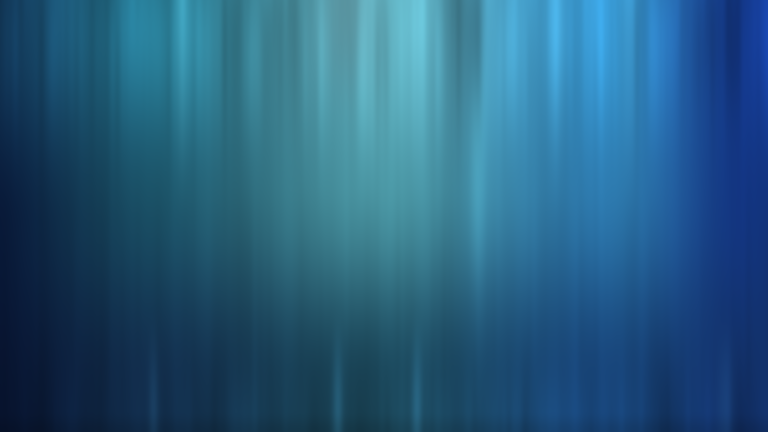
Give the GLSL for this background, as a Shadertoy shader.

```glsl
// Curtain of soft vertical light streaks, teal in the centre and navy at the sides.
// Three horizontal colour ramps are blended by height, then brightened and darkened
// by stretched value noise and a few wider beams.

float hash(vec2 p) {
    return fract(sin(dot(p, vec2(127.1, 311.7))) * 43758.5453);
}

float noise(vec2 p) {
    vec2 i = floor(p), f = fract(p);
    f = f * f * (3.0 - 2.0 * f);
    return mix(mix(hash(i), hash(i + vec2(1, 0)), f.x),
               mix(hash(i + vec2(0, 1)), hash(i + vec2(1, 1)), f.x), f.y);
}

// Five colours across the width, joined smoothly
vec3 ramp(float x, vec3 left, vec3 midLeft, vec3 centre, vec3 midRight, vec3 right) {
    vec3 c = mix(left, midLeft, smoothstep(-0.04, 0.22, x));
    c = mix(c, centre, smoothstep(0.18, 0.49, x));
    c = mix(c, midRight, smoothstep(0.50, 0.80, x));
    return mix(c, right, smoothstep(0.80, 0.97, x));
}

// Octaves of noise, narrow in x and long in y, centred on zero
float streaks(vec2 uv) {
    float sum = 0.0, amp = 0.5, freq = 22.0;
    for (int i = 0; i < 4; i++) {
        sum += amp * (noise(vec2(uv.x * freq + 7.3 * float(i), uv.y * 2.2 + 3.1 * float(i))) - 0.5);
        freq *= 1.9;
        amp *= 0.72;
    }
    return sum;
}

// Soft vertical beam at x
float beam(float x, float at, float width) {
    float d = (x - at) / width;
    return exp(-d * d);
}

void mainImage(out vec4 fragColor, in vec2 fragCoord) {
    vec2 uv = fragCoord / iResolution.xy;
    float x = uv.x, y = uv.y;

    // Base colours by height
    vec3 low = ramp(x, vec3(0.03, 0.08, 0.20), vec3(0.07, 0.18, 0.30), vec3(0.11, 0.29, 0.37),
                    vec3(0.09, 0.26, 0.46), vec3(0.07, 0.19, 0.41));
    vec3 middle = ramp(x, vec3(0.03, 0.09, 0.22), vec3(0.10, 0.31, 0.39), vec3(0.28, 0.57, 0.62),
                       vec3(0.17, 0.46, 0.66), vec3(0.07, 0.20, 0.49));
    vec3 high = ramp(x, vec3(0.07, 0.22, 0.36), vec3(0.14, 0.44, 0.53), vec3(0.37, 0.68, 0.74),
                     vec3(0.20, 0.55, 0.76), vec3(0.08, 0.23, 0.57));
    vec3 col = mix(low, middle, smoothstep(0.12, 0.58, y));
    col = mix(col, high, smoothstep(0.48, 0.95, y));

    // Fine streaks, strongest at the upper and lower ends
    float ends = smoothstep(0.55, 1.0, y) + 0.6 * smoothstep(0.35, 0.0, y);
    col *= 1.0 + streaks(uv) * (0.20 + 0.45 * ends);

    // Wider beams from above and from below
    float top = smoothstep(0.45, 1.0, y);
    float bottom = smoothstep(0.30, 0.05, y);
    float above = beam(x, 0.237, 0.008) + beam(x, 0.485, 0.015) + beam(x, 0.545, 0.012)
                + 0.7 * beam(x, 0.725, 0.010) + 0.7 * beam(x, 0.820, 0.012);
    float below = beam(x, 0.440, 0.007) + beam(x, 0.543, 0.007) + 0.6 * beam(x, 0.200, 0.007)
                + 0.6 * beam(x, 0.945, 0.010);
    col += vec3(0.07, 0.12, 0.13) * above * top;
    col += vec3(0.05, 0.11, 0.14) * below * bottom;
    col += vec3(0.04, 0.08, 0.08) * beam(x, 0.622, 0.010) * beam(y, 0.62, 0.25);

    // Greyer patch near the upper centre, darker lower rim
    col = mix(col, vec3(0.38, 0.56, 0.60), 0.45 * beam(x, 0.45, 0.035) * smoothstep(0.7, 1.0, y));
    col *= 0.88 + 0.12 * smoothstep(0.0, 0.05, y);

    fragColor = vec4(clamp(col, 0.0, 1.0), 1.0);
}
```
